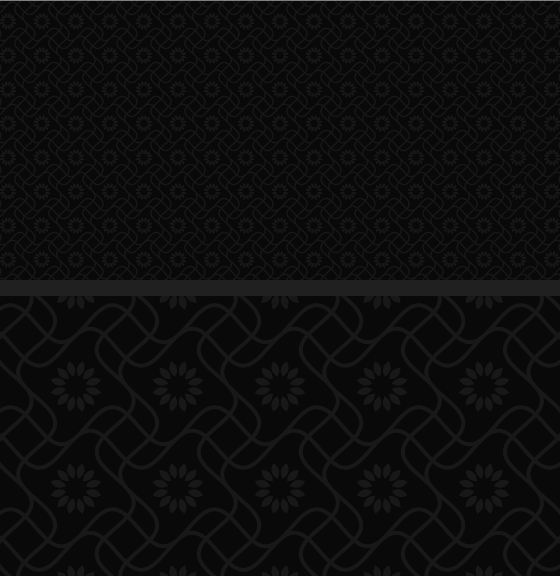
Top: the whole. Bottom: its middle third, enlarged.
Write a WebGL 2 fragment shader that draws this pattern.

```glsl
#version 300 es
precision highp float;

uniform vec2 u_resolution;
out vec4 outColor;

#define PITCH 0.1215        // cell size, in canvas heights
#define ORIGIN_Y 0.559      // height of one row of flowers
#define LINE_HALF 0.019     // half line width, in cells
#define SPLIT 0.115         // how far paired strands part at a corner
#define SWAY 0.14           // sideways swing of both strands
#define PETALS 12.0
#define PETAL_INNER 0.10
#define PETAL_OUTER 0.255
#define PETAL_HALF 0.036
#define RIM 0.0026          // light strip along the top edge

const float TAU = 6.2831853;
const vec3 GROUND = vec3(0.036);
const vec3 INK = vec3(0.095);
const vec3 RIM_COLOR = vec3(0.6);

// Distance to a periodic strand running along p.x, near p.y = 0
float strand(vec2 p, float side) {
    float c = cos(TAU * p.x);
    float s = sin(TAU * p.x);
    float height = side * SPLIT * (1.0 + c) - SWAY * s;
    float slope = -TAU * (side * SPLIT * s + SWAY * c);
    float offset = fract(p.y - height + 0.5) - 0.5;
    return abs(offset) * inversesqrt(1.0 + slope * slope);
}

// Paired strands in both directions, with quarter-turn symmetry
float lattice(vec2 p) {
    vec2 turned = vec2(p.y, -p.x);
    float d = 1.0;
    for (int i = 0; i < 2; i++) {
        float side = float(2 * i - 1);
        d = min(d, min(strand(p, side), strand(turned, side)));
    }
    return d - LINE_HALF;
}

// Ring of pointed petals around an open centre
float flower(vec2 p) {
    float sector = TAU / PETALS;
    float angle = atan(p.y, p.x);
    angle -= sector * floor(angle / sector);
    angle -= 0.5 * sector;
    vec2 q = length(p) * vec2(cos(angle), sin(angle));
    float middle = 0.5 * (PETAL_INNER + PETAL_OUTER);
    float along = (q.x - middle) / (PETAL_OUTER - middle);
    return abs(q.y) - PETAL_HALF * (1.0 - along * along);
}

float coverage(float d, float pixel) {
    return 1.0 - smoothstep(-0.6 * pixel, 0.6 * pixel, d);
}

void main() {
    vec2 uv = gl_FragCoord.xy / u_resolution.y;
    float aspect = u_resolution.x / u_resolution.y;
    float pixel = 1.0 / (u_resolution.y * PITCH);

    // Flowers sit at whole numbers, strands meet halfway between
    vec2 p = (uv - vec2(0.5 * aspect, ORIGIN_Y)) / PITCH;
    float lines = coverage(lattice(p - 0.5), pixel);
    float petals = coverage(flower(fract(p + 0.5) - 0.5), pixel);

    vec3 color = mix(GROUND, INK, max(lines, petals));

    // Top edge strip
    float edge = 0.5 / u_resolution.y;
    float rim = smoothstep(-edge, edge, uv.y - (1.0 - RIM));
    color = mix(color, RIM_COLOR, rim);

    outColor = vec4(color, 1.0);
}
```
